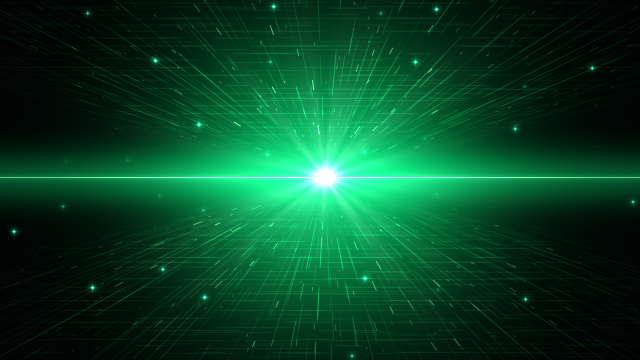
Give the GLSL for this background, as a WebGL 2 fragment shader.

```glsl
#version 300 es
precision highp float;
// A green burst of light on a bright horizon, between two receding planes
// of broken circuit lines. Perspective coordinates x/|y| shape the rails,
// while jittered cells scatter the dashes, dust and glinting stars.
uniform vec2 u_resolution;
out vec4 outColor;

const vec2 BURST_CENTER = vec2(0.508, 0.507);
const vec3 RAIL_COLOR = vec3(0.12, 0.6, 0.3);
const vec3 DASH_COLOR = vec3(0.5, 0.85, 0.55);
const vec3 STAR_COLOR = vec3(0.22, 0.95, 0.7);

float hash(vec2 p) {
    vec3 q = fract(p.xyx * vec3(0.1031, 0.103, 0.0973));
    q += dot(q, q.yzx + 33.33);
    return fract((q.x + q.y) * q.z);
}

float noise(vec2 p) {
    vec2 cell = floor(p), f = fract(p);
    f = f * f * (3.0 - 2.0 * f);
    float low = mix(hash(cell), hash(cell + vec2(1, 0)), f.x);
    float high = mix(hash(cell + vec2(0, 1)), hash(cell + 1.0), f.x);
    return mix(low, high, f.y);
}

float bell(float x, float width) {
    return exp(-x * x / (width * width));
}

// Broken lines that converge on the burst, each with its own strength
float rails(vec2 p, float density, float seed, float width) {
    float h = abs(p.y) + 0.001;
    float slope = p.x / h;
    float lane = floor(slope * density) + seed + (p.y > 0.0 ? 137.0 : 0.0);
    float offset = 0.2 + 0.6 * hash(vec2(lane, 3.0));
    float d = abs(fract(slope * density) - offset) * h / density;
    d *= inversesqrt(1.0 + slope * slope);
    float broken = noise(vec2(log(h) * 7.0 + 40.0, lane * 5.0));
    float strength = 0.25 + 0.75 * hash(vec2(lane, 8.0));
    return bell(d, width) * strength * smoothstep(0.42, 0.75, broken);
}

// Horizontal traces with random ends
float traces(vec2 p, float rows, float seed, float width) {
    float row = floor(p.y * rows);
    float offset = 0.25 + 0.5 * hash(vec2(row, seed));
    float d = abs(fract(p.y * rows) - offset) / rows;
    float broken = noise(vec2(p.x * 9.0 + 50.0 * hash(vec2(row, seed + 4.0)), row * 3.0));
    return bell(d, width) * smoothstep(0.5, 0.75, broken);
}

// Short dashes aimed at the burst, one in some of the cells
float dashes(vec2 p, float size, float seed, float amount, float reach, float width) {
    vec2 cell = floor(p / size);
    vec2 jitter = vec2(hash(cell + seed), hash(cell + seed + 17.0));
    vec2 middle = (cell + 0.3 + 0.4 * jitter) * size;
    vec2 axis = normalize(middle), q = p - middle;
    float halfLength = reach * (0.3 + 0.7 * hash(cell + seed + 29.0));
    float along = dot(q, axis);
    float d = length(q - axis * clamp(along, -halfLength, halfLength));
    float pick = hash(cell + seed + 41.0);
    return bell(d, width) * step(pick, amount) * (0.3 + 0.7 * hash(cell + seed + 53.0));
}

// Sparse stars with a small halo and four thin arms
float stars(vec2 p, float size, float seed, float width) {
    vec2 cell = floor(p / size);
    vec2 jitter = vec2(hash(cell + seed), hash(cell + seed + 11.0));
    vec2 q = abs(p - (cell + 0.2 + 0.6 * jitter) * size);
    float power = hash(cell + seed + 23.0);
    float arms = bell(q.x, width) * exp(-q.y / 0.006) + bell(q.y, width) * exp(-q.x / 0.006);
    float halo = bell(length(q), 0.004) + 0.25 * bell(length(q), 0.012);
    return (halo + 0.5 * arms) * smoothstep(0.3, 1.0, power);
}

// Soft fan of light plus a few crossing spokes
float rays(vec2 p, float r) {
    vec2 dir = p / max(r, 0.001);
    float fan = pow(noise(dir * 8.0 + 20.0), 2.0) * exp(-r / 0.2);
    float spokes = 0.0;
    for (int i = 0; i < 5; i++) {
        float a = 0.27 + 0.63 * float(i);
        float d = dot(p, vec2(-sin(a), cos(a)));
        float reach = i == 0 ? 0.12 : 0.06;
        spokes += bell(d, 0.005 + 0.05 * r) * exp(-r / reach);
    }
    return 0.3 * fan + 0.36 * spokes;
}

void main() {
    vec2 p = (gl_FragCoord.xy - BURST_CENTER * u_resolution) / u_resolution.y;
    float thin = max(0.0016, 0.55 / u_resolution.y);
    float r = length(p), h = abs(p.y);

    // Wide glow and horizon band
    float glow = 0.58 * bell(length(p * vec2(0.82, 1.0)), 0.31);
    glow += 0.22 * bell(length(p * vec2(0.95, 0.85)), 0.46);
    float band = bell(p.y, 0.072) * (0.27 + 0.24 * bell(p.x, 0.55));
    float level = 0.006 + glow + band * (1.0 - 0.5 * glow);
    vec3 color = vec3(0.06 * level * level, level, level * (0.47 + 0.1 * level));

    // Circuit planes above and below the horizon, fading toward the sides
    float sides = 1.0 - smoothstep(1.5, 4.0, abs(p.x) / (h + 0.03));
    float planes = smoothstep(0.04, 0.22, h) * bell(r, 0.85) * sides;
    float lines = rails(p, 8.0, 5.0, thin) + 0.5 * rails(p, 14.0, 61.0, thin);
    lines += 0.4 * traces(p, 48.0, 7.0, thin) + 0.25 * traces(p, 83.0, 19.0, thin);
    color += RAIL_COLOR * lines * planes * 0.6;

    // Dashes, dust and stars
    float scatter = smoothstep(0.03, 0.15, h) * bell(r, 0.7) * (0.25 + 0.75 * sides);
    float sparks = dashes(p, 0.055, 3.0, 0.28, 0.013, thin);
    sparks += 0.7 * dashes(p + 0.013, 0.037, 71.0, 0.15, 0.004, thin);
    color += DASH_COLOR * sparks * scatter * 0.8;
    color += STAR_COLOR * stars(p, 0.2, 9.0, thin) * smoothstep(0.03, 0.1, h);

    // Burst, core and horizon line
    float core = bell(length(p * vec2(0.75, 1.0)), 0.028) + 0.3 * exp(-r / 0.06);
    color += vec3(0.85, 0.5, 0.66) * (rays(p, r) + core);
    float beam = bell(p.y, thin) * (0.45 + 0.55 * bell(p.x, 0.5));
    color += vec3(0.7, 0.75, 0.62) * beam + vec3(0.03, 0.1, 0.06) * bell(p.y, 0.012);

    outColor = vec4(clamp(color, 0.0, 1.0), 1.0);
}
```
